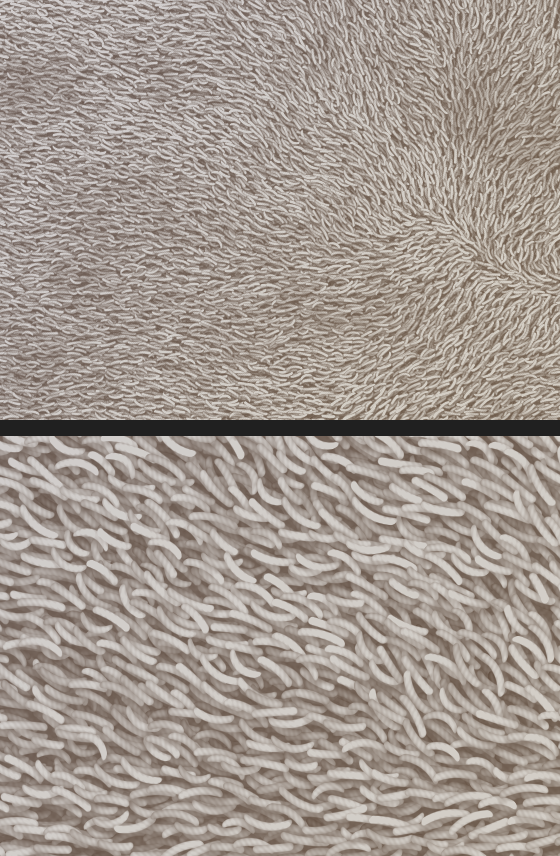
Top, the full canvas; bottom, a detail of the centre.
This texture is drawn by a Shadertoy shader. Its source:

```glsl
const vec3 DARK_YARN = vec3(0.43, 0.365, 0.32);
const vec3 LIGHT_YARN = vec3(0.78, 0.76, 0.74);
const vec3 COOL_TINT = vec3(-0.004, -0.002, 0.014);
const vec3 WARM_TINT = vec3(0.008, 0.0, -0.020);
const int LAYERS = 5;
const float CELL = 0.020;          // spacing of loops in one layer
const float JITTER = 0.8;
const float HALF_LENGTH_MIN = 0.010;
const float HALF_LENGTH_MAX = 0.017;
const float YARN_RADIUS = 0.0032;
const float BEND = 0.009;
const float SHADOW_REACH = 0.006;
const float SHADOW_STRENGTH = 0.32;
const float ANGLE_SPREAD = 0.75;
const float GAIN = 1.11;

vec4 hash4(vec3 p) {
    vec4 q = fract(p.xyzx * vec4(0.1031, 0.1030, 0.0973, 0.1099));
    q += dot(q, q.wzxy + 33.33);
    return fract((q.xxyz + q.yzzw) * q.zywx);
}

float noise(vec2 p) {
    vec2 i = floor(p), f = fract(p);
    f = f * f * (3.0 - 2.0 * f);
    float a = hash4(vec3(i, 7.0)).x;
    float b = hash4(vec3(i + vec2(1, 0), 7.0)).x;
    float c = hash4(vec3(i + vec2(0, 1), 7.0)).x;
    float d = hash4(vec3(i + vec2(1, 1), 7.0)).x;
    return mix(mix(a, b, f.x), mix(c, d, f.x), f.y);
}

float blob(vec2 p, vec2 centre, vec2 size) {
    vec2 q = (p - centre) / size;
    return exp(-dot(q, q));
}

// Direction in which the pile is brushed
float pileAngle(vec2 p) {
    float upper = -0.2 - 0.85 * smoothstep(0.3, 1.05, p.x)
                - 1.1 * smoothstep(1.0, 1.3, p.x);
    float lower = -0.12 + 0.7 * smoothstep(0.45, 1.2, p.x);
    float edge = 0.40 + 0.15 * (noise(p * 5.0 + 20.0) - 0.5);
    float wander = (noise(p * 9.0 + 40.0) - 0.5) * mix(0.5, 1.3, smoothstep(0.3, 1.2, p.x));
    return mix(lower, upper, smoothstep(edge - 0.12, edge + 0.12, p.y)) + wander;
}

// Broad light and dark patches of the folded cloth
float clothLight(vec2 p) {
    float light = 1.0 + 0.22 * (noise(p * 4.0 + 60.0) - 0.5)
                + 0.16 * (noise(p * 13.0 + 80.0) - 0.5);
    light -= 0.17 * blob(p, vec2(0.15, 0.81), vec2(0.35, 0.07));
    light -= 0.17 * blob(p, vec2(1.25, 0.70), vec2(0.20, 0.13));
    light -= 0.16 * blob(p, vec2(0.10, 0.05), vec2(0.30, 0.12));
    light += 0.14 * blob(p, vec2(1.03, 0.58), vec2(0.10, 0.20));
    light += 0.07 * blob(p, vec2(0.25, 1.00), vec2(0.60, 0.10));
    return light;
}

// Bent capsule lying along the x axis
float yarnDistance(vec2 q, float halfLength, float bend) {
    float u = q.x / halfLength;
    q.y += bend * (min(u * u, 1.5) - 0.4);
    return length(vec2(max(abs(q.x) - halfLength, 0.0), q.y)) - YARN_RADIUS;
}

float terryPile(vec2 p, float pixel) {
    // Woven ground seen between the loops
    vec2 weave = sin(p * 900.0);
    float tone = 0.14 + 0.06 * weave.x * weave.y;

    for (int layer = 0; layer < LAYERS; layer++) {
        float height = float(layer) / float(LAYERS - 1);
        vec2 shift = vec2(0.37, 0.61) * float(layer) + 50.0;
        vec2 home = floor(p / CELL + shift);
        for (int j = 1; j >= -1; j--)
        for (int i = -1; i <= 1; i++) {
            vec2 id = home + vec2(i, j);
            vec4 rnd = hash4(vec3(id, float(layer) * 17.0 + 3.0));
            vec4 form = hash4(vec3(id.yx, float(layer) * 29.0 + 11.0));
            vec2 root = (id - shift + 0.5 + JITTER * (rnd.xy - 0.5)) * CELL;
            float angle = pileAngle(root) + ANGLE_SPREAD * (rnd.z - 0.5);
            float c = cos(angle), s = sin(angle);
            mat2 turn = mat2(c, -s, s, c);
            vec2 q = turn * (p - root);
            float halfLength = mix(HALF_LENGTH_MIN, HALF_LENGTH_MAX, form.x);
            float bend = BEND * (form.y - 0.5);

            // Soft shadow below the loop
            vec2 shadowPoint = q + turn * vec2(-0.001, 0.0022);
            float shadow = 1.0 - smoothstep(-0.001, SHADOW_REACH,
                yarnDistance(shadowPoint, halfLength, bend));
            tone *= 1.0 - SHADOW_STRENGTH * shadow;

            // Rounded yarn with a lit tip and a faint twist
            float d = yarnDistance(q, halfLength, bend);
            float u = clamp(q.x / halfLength, -1.0, 1.0);
            float across = clamp(d / YARN_RADIUS + 1.0, 0.0, 1.0);
            float twist = sin((q.x + q.y * 0.8) * 1300.0 + form.w * 6.28);
            float yarn = mix(0.35, 1.0, height) + 0.30 * (rnd.w - 0.5)
                       + 0.12 * u * sign(form.z - 0.3)
                       - 0.30 * across * across + 0.05 * twist;
            tone = mix(tone, yarn, 1.0 - smoothstep(-0.8 * pixel, 0.8 * pixel, d));
        }
    }
    return tone;
}

void mainImage(out vec4 fragColor, in vec2 fragCoord) {
    vec2 p = fragCoord / iResolution.y;
    float tone = terryPile(p, 1.0 / iResolution.y);
    float fuzz = 0.08 * (noise(p * 420.0) - 0.5);
    tone = clamp(tone * GAIN * clothLight(p) + fuzz, -0.1, 1.12);
    float warmth = smoothstep(-0.4, 1.1, p.x - p.y * 0.7);
    fragColor = vec4(mix(DARK_YARN, LIGHT_YARN, tone) + mix(COOL_TINT, WARM_TINT, warmth), 1.0);
}
```
